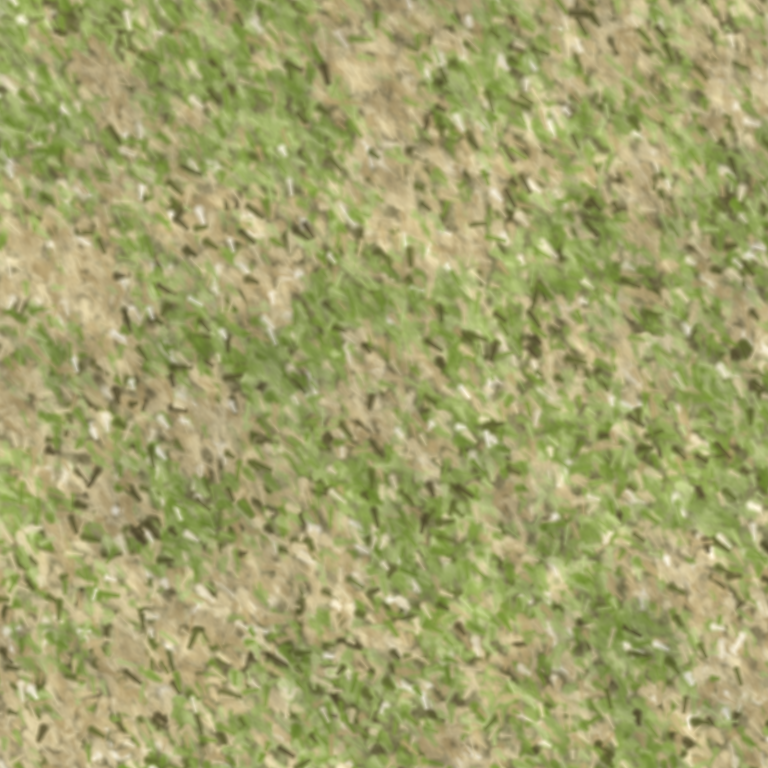
Write a Shadertoy shader that draws this texture.

```glsl
// Patchy summer lawn: dry straw and green tufts seen from above, slightly soft.
// Layers of jittered, blurred blades are painted over a mottled ground;
// noise fields decide where green outgrows the straw and where clumps shade.

const vec3 STRAW_LIGHT = vec3(0.85, 0.80, 0.64);
const vec3 STRAW       = vec3(0.67, 0.59, 0.41);
const vec3 GREEN_LIGHT = vec3(0.72, 0.76, 0.53);
const vec3 GREEN       = vec3(0.42, 0.52, 0.18);
const vec3 SHADOW      = vec3(0.31, 0.28, 0.17);
const vec3 GLINT       = vec3(0.96, 0.94, 0.88);

const int   LAYERS       = 6;
const float CELLS        = 27.0;   // blade cells across the canvas, first layer
const float CELLS_STEP   = 3.5;    // extra cells per layer
const float PATCH_SCALE  = 10.0;   // frequency of the green and straw patches
const float CLUMP_SCALE  = 24.0;   // frequency of the shaded clumps
const float LEAN         = -0.9;   // main blade direction, radians
const float SHADOW_SHARE = 0.07;
const float GLINT_SHARE  = 0.06;
const float OPACITY      = 0.85;

float hash(vec2 p) {
    return fract(sin(dot(p, vec2(127.1, 311.7))) * 43758.5453);
}

float noise(vec2 p) {
    vec2 i = floor(p), f = fract(p);
    f = f * f * (3.0 - 2.0 * f);
    return mix(mix(hash(i), hash(i + vec2(1, 0)), f.x),
               mix(hash(i + vec2(0, 1)), hash(i + vec2(1, 1)), f.x), f.y);
}

float fbm(vec2 p) {
    float sum = 0.0, amp = 0.5;
    for (int k = 0; k < 3; k++) {
        sum += amp * noise(p);
        p = mat2(1.6, 1.2, -1.2, 1.6) * p + 7.3;
        amp *= 0.5;
    }
    return sum / 0.875;
}

// Coordinates along and across the lean, for streaky noise
vec2 leanSpace(vec2 p) {
    vec2 d = vec2(cos(LEAN), sin(LEAN));
    return vec2(dot(p, d), dot(p, vec2(-d.y, d.x)));
}

// Chance of green at a point
float greenness(vec2 p) {
    float n = fbm(leanSpace(p) * PATCH_SCALE * vec2(0.9, 1.1) + 3.7);
    return smoothstep(0.27, 0.75, n);
}

// Colour of one blade from its patch and two random numbers
vec3 bladeColor(float green, float kind, float tone) {
    if (kind < SHADOW_SHARE) return mix(SHADOW, GREEN, 0.5 * tone);
    if (kind > 1.0 - GLINT_SHARE) return mix(STRAW_LIGHT, GLINT, tone);
    float pick = (kind - SHADOW_SHARE) / (1.0 - SHADOW_SHARE - GLINT_SHARE);
    return pick < mix(0.08, 0.92, green) ? mix(GREEN, GREEN_LIGHT, tone)
                                         : mix(STRAW, STRAW_LIGHT, tone);
}

// Blurred capsule; q is relative to the blade centre
float bladeMask(vec2 q, float angle, float halfLen, float width, float soft) {
    vec2 d = vec2(cos(angle), sin(angle));
    float along = clamp(dot(q, d), -halfLen, halfLen);
    float taper = 1.0 - 0.5 * (along / halfLen * 0.5 + 0.5);
    float dist = length(q - d * along) - width * taper;
    return 1.0 - smoothstep(-soft, soft, dist);
}

vec3 paintLayer(vec3 color, vec2 uv, float layer) {
    float cells = CELLS + CELLS_STEP * layer;
    vec2 shift = layer * vec2(0.37, 0.61);
    vec2 p = uv * cells + shift;
    float far = clamp(uv.y, 0.0, 1.0);
    float soft = mix(0.19, 0.25, far);
    float spread = mix(1.7, 1.1, far);

    for (int y = -1; y <= 1; y++)
    for (int x = -1; x <= 1; x++) {
        vec2 cell = floor(p) + vec2(x, y);
        vec2 id = cell + layer * 17.0;
        vec2 centre = cell + vec2(hash(id + 0.13), hash(id + 0.29));
        float angle = LEAN + spread * (hash(id + 0.41) + hash(id + 0.57) - 1.0);
        float halfLen = mix(0.12, 0.52, hash(id + 0.67));
        float width = mix(0.14, 0.25, hash(id + 0.71));
        float mask = bladeMask(p - centre, angle, halfLen, width, soft);
        if (mask > 0.0) {
            float green = greenness((centre - shift) / cells);
            vec3 blade = bladeColor(green, hash(id + 0.83), hash(id + 0.97));
            color = mix(color, blade, OPACITY * mask);
        }
    }
    return color;
}

void mainImage(out vec4 fragColor, in vec2 fragCoord) {
    vec2 uv = fragCoord / iResolution.y;

    // Mottled ground
    float mottle = fbm(uv * 45.0);
    vec3 color = mix(mix(SHADOW, STRAW_LIGHT, mottle),
                     mix(SHADOW, GREEN_LIGHT, mottle), greenness(uv));

    // Blades, back to front
    for (int k = 0; k < LAYERS; k++) color = paintLayer(color, uv, float(k));

    // Streaky light, shaded clumps and broad tonal drift
    float streak = fbm(leanSpace(uv) * vec2(50.0, 80.0)) - 0.5;
    float clump = fbm(uv * CLUMP_SCALE + 5.0) - 0.5;
    float drift = fbm(uv * 6.0 + 11.0) - 0.5;
    color *= 1.01 + 0.25 * streak + 0.22 * clump + 0.22 * drift;

    fragColor = vec4(clamp(color, 0.0, 1.0), 1.0);
}
```
